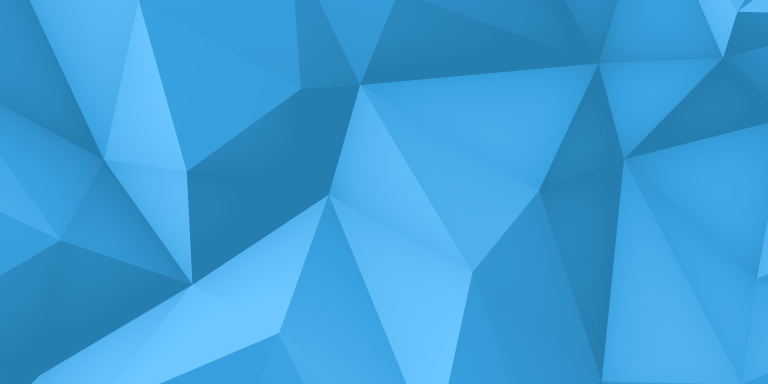
This background is drawn by a WebGL 2 fragment shader. Its source:

```glsl
#version 300 es
precision highp float;
// Low-poly blue relief: a jittered grid of 3D vertices, each cell split into
// two flat facets that are lit by their slope. Facets darken softly towards
// low ground and valley creases; edges are blended by pixel coverage.

#define GRID 2.9            // cells per canvas height
#define JITTER 0.66         // spread of a vertex within its cell
#define TILT 0.38           // rotation of the grid, radians
#define LIGHT_GAIN 2.2      // contrast between facets
#define HEIGHT_SHADE 0.24   // gradient from low to high ground
#define CREASE_SHADE 0.20   // darkening along valleys
#define CREASE_FALLOFF 6.0  // how quickly creases fade, per cell
#define BRIGHTNESS 0.54
#define DARK vec3(0.150, 0.490, 0.685)
#define MID vec3(0.215, 0.630, 0.875)
#define LIGHT vec3(0.430, 0.780, 1.000)

uniform vec2 u_resolution;
out vec4 fragColor;

vec3 hash3(vec2 cell) {
    vec3 q = fract(cell.xyx * vec3(0.1031, 0.1030, 0.0973));
    q += dot(q, q.yxz + 33.33);
    return fract((q.xxy + q.yzz) * q.zyx);
}

float cross2(vec2 a, vec2 b) {
    return a.x * b.y - a.y * b.x;
}

// Grid vertex: jittered position in xy, height in z.
vec3 vertexAt(vec2 cell) {
    vec3 h = hash3(cell + 47.0);
    return vec3(cell + (h.xy - 0.5) * JITTER, h.z);
}

// Signed distance to the line a-b, positive on its left.
float edgeDistance(vec2 p, vec2 a, vec2 b) {
    return cross2(b - a, p - a) / length(b - a);
}

// Darkness beside an edge; only low edges count as valleys.
float crease(float d, float za, float zb) {
    float valley = 1.0 - smoothstep(0.15, 0.65, 0.5 * (za + zb));
    return valley * exp(-CREASE_FALLOFF * max(d, 0.0));
}

vec3 ramp(float t) {
    t = clamp(t, 0.0, 1.0);
    return t < 0.45 ? mix(DARK, MID, t / 0.45) : mix(MID, LIGHT, (t - 0.45) / 0.55);
}

// Colour of a counter-clockwise facet, weighted by its coverage of the pixel.
vec4 facet(vec2 p, vec3 a, vec3 b, vec3 c, vec2 lightDir, float pixel) {
    vec3 d = vec3(edgeDistance(p, a.xy, b.xy),
                  edgeDistance(p, b.xy, c.xy),
                  edgeDistance(p, c.xy, a.xy));
    float coverage = clamp(0.5 + min(d.x, min(d.y, d.z)) / pixel, 0.0, 1.0);
    if (coverage <= 0.0) return vec4(0.0);

    vec3 normal = cross(b - a, c - a);
    vec2 slope = -normal.xy / max(normal.z, 0.001);
    float lit = -LIGHT_GAIN * dot(slope, lightDir);
    float height = a.z + dot(slope, p - a.xy);

    float tone = BRIGHTNESS + 0.5 * lit / sqrt(1.0 + lit * lit);
    tone += HEIGHT_SHADE * (height - 0.5);
    tone -= CREASE_SHADE * (crease(d.x, a.z, b.z) + crease(d.y, b.z, c.z)
                          + crease(d.z, c.z, a.z));
    return vec4(ramp(tone), 1.0) * coverage;
}

void main() {
    float pixel = GRID / u_resolution.y;
    mat2 turn = mat2(cos(TILT), sin(TILT), -sin(TILT), cos(TILT));
    vec2 p = turn * (gl_FragCoord.xy * pixel);
    vec2 lightDir = turn * normalize(vec2(-0.8, 0.6));
    vec2 home = floor(p);

    vec4 sum = vec4(0.0);
    for (int y = -1; y <= 1; y++) {
        for (int x = -1; x <= 1; x++) {
            vec2 cell = home + vec2(x, y);
            vec3 a = vertexAt(cell);
            vec3 b = vertexAt(cell + vec2(1.0, 0.0));
            vec3 c = vertexAt(cell + vec2(1.0, 1.0));
            vec3 d = vertexAt(cell + vec2(0.0, 1.0));

            // Split along the diagonal that leaves the larger smallest facet.
            vec2 ac = c.xy - a.xy, bd = d.xy - b.xy;
            float areaAC = min(cross2(b.xy - a.xy, ac), cross2(ac, d.xy - a.xy));
            float areaBD = min(cross2(c.xy - b.xy, bd), cross2(bd, a.xy - b.xy));
            if (areaAC > areaBD) {
                sum += facet(p, a, b, c, lightDir, pixel);
                sum += facet(p, a, c, d, lightDir, pixel);
            } else {
                sum += facet(p, b, c, d, lightDir, pixel);
                sum += facet(p, b, d, a, lightDir, pixel);
            }
        }
    }
    fragColor = vec4(sum.rgb / max(sum.a, 0.001), 1.0);
}
```
